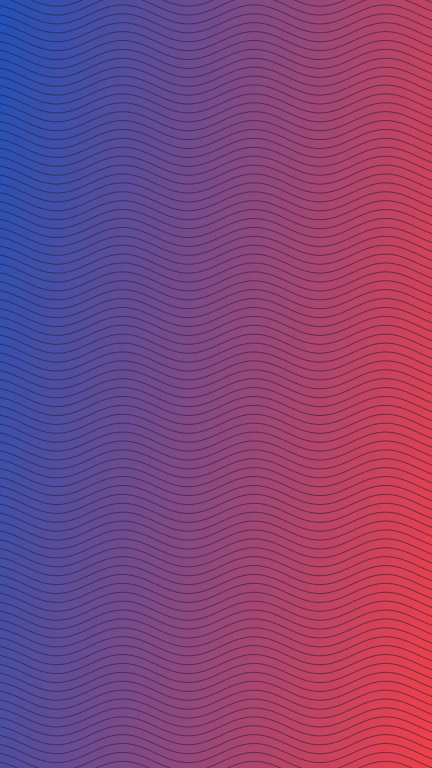
Write a Shadertoy shader that draws this background.

```glsl
const float TAU = 6.2831853;

// Slanted blend from blue at the upper left to red at the lower right
vec3 background(vec2 uv) {
    float blend = 0.78 * uv.x + 0.22 * (1.0 - uv.y);
    return mix(vec3(0.13, 0.32, 0.725), vec3(0.945, 0.25, 0.285), blend);
}

// Coverage of evenly stacked thin sine lines
float waveLines(vec2 uv) {
    float crest = cos(TAU * (uv.x - 0.588) / 0.3045);
    float row = 86.3 * uv.y - 1.07 * crest - 0.68;

    // Rows per pixel, measured across the line
    float pixel = length(vec2(dFdx(row), dFdy(row)));
    float slope = pixel * iResolution.y / 86.3;
    float dist = abs(fract(row + 0.5) - 0.5);
    return clamp((0.055 * slope - dist) / pixel + 0.5, 0.0, 1.0);
}

void mainImage(out vec4 fragColor, in vec2 fragCoord) {
    vec2 uv = fragCoord / iResolution.xy;
    vec3 lineColor = vec3(0.16, 0.10, 0.22);
    vec3 color = mix(background(uv), lineColor, 0.6 * waveLines(uv));
    fragColor = vec4(color, 1.0);
}
```
